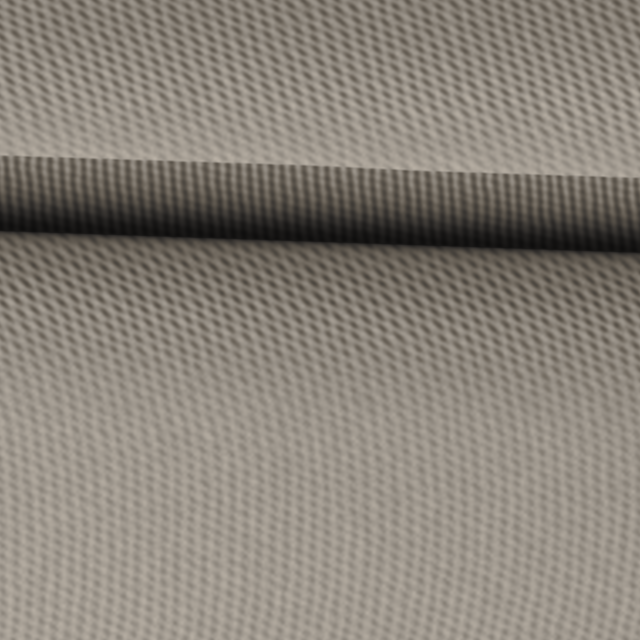
A WebGL 1 fragment shader for this texture:

```glsl
precision highp float;
// Draws ribbed beige cloth with one overlapping horizontal fold.
// Two slanted boundaries split it into upper sheet, shaded fold and lower sheet;
// each has its own light ramp and a lattice of crossed cosine waves.

uniform vec2 u_resolution;

const float TAU = 6.28319;

float hash(vec2 p) {
  vec3 q = fract(vec3(p.xyx) * 0.1031);
  q += dot(q, q.yzx + 33.33);
  return fract((q.x + q.y) * q.z);
}

float valueNoise(vec2 p) {
  vec2 cell = floor(p);
  vec2 f = fract(p);
  f = f * f * (3.0 - 2.0 * f);
  return mix(mix(hash(cell), hash(cell + vec2(1.0, 0.0)), f.x),
             mix(hash(cell + vec2(0.0, 1.0)), hash(cell + vec2(1.0)), f.x), f.y);
}

float wave(float cycles) {
  return cos(TAU * cycles);
}

// Columns crossed by diagonal rows, leaving slanted dark pits between threads.
float weave(float column, float row, float rowWeight) {
  float c = wave(column);
  float r = wave(row);
  return 0.55 * c + rowWeight * (r - 0.35 * c * r);
}

float upperSheet(vec2 p, float aboveLip, float wobble) {
  float light = mix(0.515, 0.59, smoothstep(0.0, 0.21, p.y));
  light += 0.08 * exp(-aboveLip * 32.0);
  light -= 0.015 * p.x * smoothstep(0.2, 0.0, p.y);
  float column = 43.0 * (p.x - 0.24 * p.y) + wobble;
  float row = 62.0 * (p.y - 0.5 * p.x) + wobble;
  float relief = mix(0.08, 0.22, smoothstep(0.0, 0.13, aboveLip));
  return light * (1.0 + relief * weave(column, row, 0.5));
}

float foldFace(vec2 p, float depth, float wobble) {
  float light = mix(0.47, 0.37, smoothstep(0.0, 0.5, depth));
  light = mix(light, 0.075, smoothstep(0.35, 0.98, depth));
  float rib = wave(58.0 * (p.x - 0.08 * p.y) + wobble);
  float stitch = wave(70.0 * p.y - 16.0 * p.x + wobble);
  return light * (1.0 + 0.21 * rib + 0.05 * stitch);
}

float lowerSheet(vec2 p, float below, float wobble) {
  float light = mix(0.42, 0.53, smoothstep(0.0, 0.14, below));
  light += 0.095 * smoothstep(0.08, 0.32, below);
  light += 0.015 * smoothstep(0.3, 0.6, below) - 0.025 * p.x;
  light *= 1.0 - 0.75 * exp(-below * 130.0);
  // Columns lean one way under the fold, then curve back.
  float bend = 0.38 + 0.14 * p.x;
  float column = 46.0 * (p.x - 0.4 * below + bend * below * below) + wobble;
  float row = 58.0 * (p.y - 0.5 * p.x) + wobble;
  float flatten = smoothstep(0.08, 0.27, below);
  float relief = mix(0.25, 0.105, flatten);
  relief *= 0.6 + 0.4 * smoothstep(0.0, 0.05, below);
  return light * (1.0 + relief * weave(column, row, mix(0.55, 0.4, flatten)));
}

void main() {
  // Height is measured downward from the top.
  vec2 p = gl_FragCoord.xy / u_resolution;
  p.y = 1.0 - p.y;
  float blur = max(0.0025, 1.0 / u_resolution.y);

  // Fold boundaries
  float lip = 0.243 + 0.032 * p.x + 0.003 * smoothstep(0.45, 0.7, p.x);
  float crease = 0.360 + 0.034 * p.x;
  float depth = (p.y - lip) / (crease - lip);

  // Thread irregularity and grain
  float wobble = 0.35 * (valueNoise(p * vec2(9.0, 7.0)) - 0.5)
               + 0.16 * (valueNoise(p * 42.0 + 17.0) - 0.5);
  float grain = valueNoise(p * 190.0) + 0.6 * valueNoise(p * 85.0 + 31.0) - 0.8;

  // Layers
  float light = upperSheet(p, max(lip - p.y, 0.0), wobble);
  light = mix(light, foldFace(p, clamp(depth, 0.0, 1.0), wobble),
              smoothstep(-blur, blur, p.y - lip));
  light = mix(light, lowerSheet(p, max(p.y - crease, 0.0), wobble),
              smoothstep(-blur, blur, p.y - crease));
  light *= 1.0 + 0.06 * grain;

  // Near neutral in shadow, warmest in the dark midtones, paler in the light
  vec3 tint = mix(vec3(1.0, 0.95, 0.91), vec3(1.0, 0.928, 0.83),
                  smoothstep(0.1, 0.36, light));
  tint = mix(tint, vec3(1.0, 0.955, 0.893), smoothstep(0.36, 0.62, light));
  gl_FragColor = vec4(clamp(light * tint, 0.0, 1.0), 1.0);
}
```
